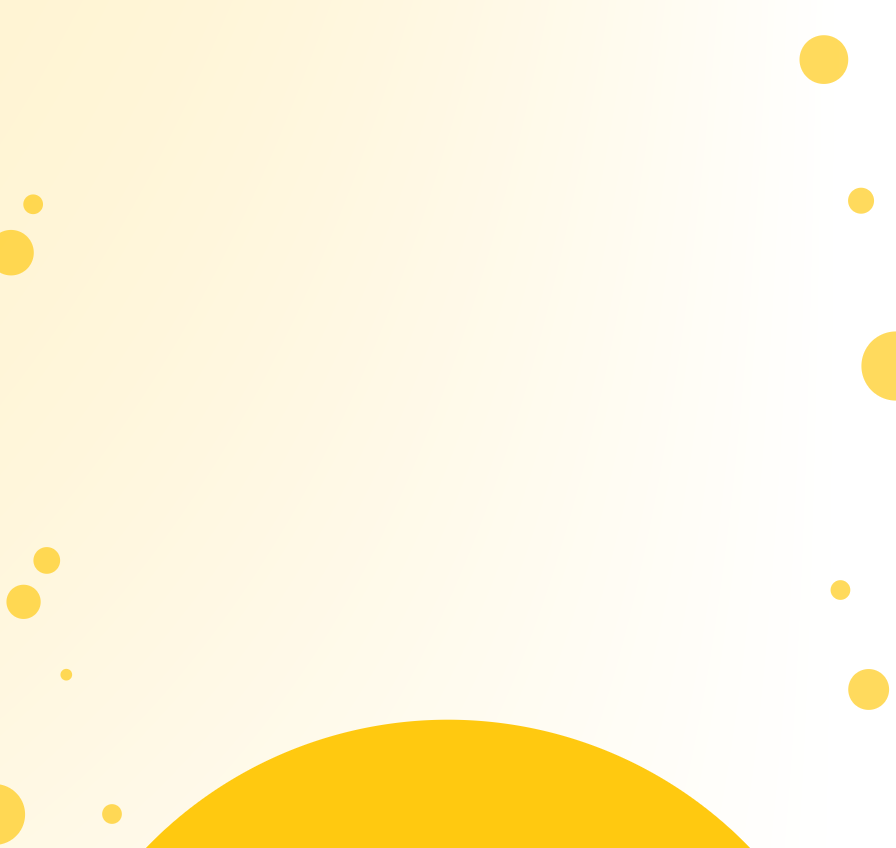
A Shadertoy shader for this background:

```glsl
// Pale cream backdrop fading to white on the right, with a golden dome
// rising from the bottom edge and translucent dots along both sides.
// Built from a bent two-axis gradient and antialiased disc coverage.

// Coverage of a disc (centre xy, radius z), softened over one pixel.
float disc(vec2 p, vec3 shape, float pixel) {
    return clamp(0.5 + (shape.z - length(p - shape.xy)) / pixel, 0.0, 1.0);
}

// Cream tint: strongest at top left, fading rightwards and more gently down.
vec3 backdrop(vec2 p, float height) {
    float fade = clamp(1.0 - p.x / 93.75, 0.0, 1.0) * (1.0 - 0.58 * p.y / height);
    float tint = 1.0 - pow(1.0 - fade, 1.7);
    return vec3(1.0) - vec3(0.0, 0.042, 0.168) * tint;
}

void mainImage(out vec4 fragColor, in vec2 fragCoord) {
    // The canvas is 100 units wide, with y measured down from the top.
    float pixel = 100.0 / iResolution.x;
    float height = iResolution.y * pixel;
    vec2 p = vec2(fragCoord.x, iResolution.y - fragCoord.y) * pixel;

    vec3 gold = vec3(1.0, 0.788, 0.063);
    vec3 color = backdrop(p, height);

    // Side dots: centre and radius, right margin first, then left.
    vec3 dots[12] = vec3[12](
        vec3(91.95, 6.65, 2.72), vec3(96.1, 22.4, 1.45),
        vec3(100.0, 40.85, 3.86), vec3(93.8, 65.85, 1.1),
        vec3(96.95, 76.95, 2.28), vec3(3.7, 22.8, 1.1),
        vec3(1.23, 28.2, 2.54), vec3(5.22, 62.55, 1.49),
        vec3(2.63, 67.17, 1.91), vec3(7.4, 75.3, 0.65),
        vec3(-0.6, 90.9, 3.4), vec3(12.5, 90.85, 1.1));
    for (int i = 0; i < 12; i++) {
        color = mix(color, gold, 0.68 * disc(p, dots[i], pixel));
    }

    // Dome: the top of a large disc centred below the canvas.
    color = mix(color, gold, disc(p, vec3(50.0, height + 32.55, 46.87), pixel));

    fragColor = vec4(color, 1.0);
}
```
